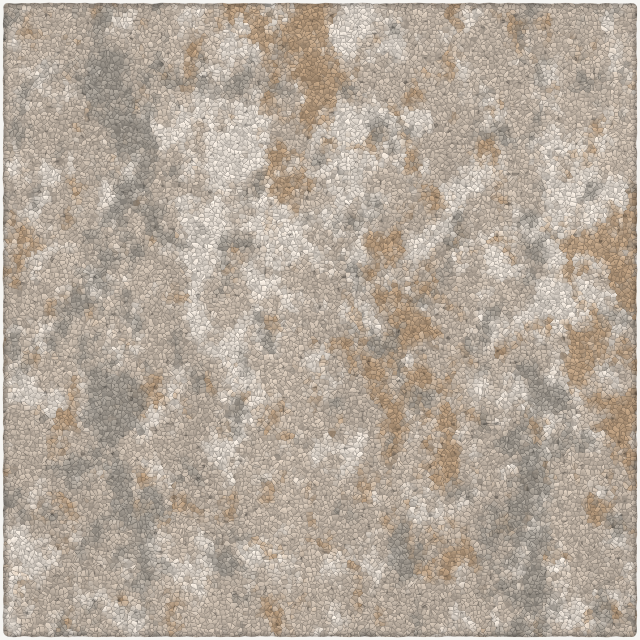
This texture is drawn by a three.js fragment shader. Its source:

```glsl
// Weathered concrete slab: fine grains tinted by soft vertical bands of pale, grey and ochre.
varying vec2 vUv;

// Colours
const vec3 SAND = vec3(0.715, 0.665, 0.612);
const vec3 PALE = vec3(0.835, 0.805, 0.770);
const vec3 GREY = vec3(0.550, 0.530, 0.500);
const vec3 OCHRE = vec3(0.640, 0.525, 0.405);
const vec3 BACKDROP = vec3(0.965, 0.960, 0.950);

// Band centres (three per pigment) and their half width and half length
const vec3 PALE_X = vec3(0.36, 0.56, 0.88);
const vec3 PALE_Y = vec3(0.74, 0.90, 0.58);
const vec3 GREY_X = vec3(0.19, 0.17, 0.82);
const vec3 GREY_Y = vec3(0.82, 0.36, 0.20);
const vec3 OCHRE_X = vec3(0.46, 0.63, 0.97);
const vec3 OCHRE_Y = vec3(0.92, 0.42, 0.50);
const vec2 BAND_SIZE = vec2(0.065, 0.24);

// Surface
const float GRAINS = 150.0;      // grains across the slab
const float MOTTLE = 15.0;       // coarsest blotches across the slab
const float CREVICE = 0.86;      // brightness between grains
const float CROWN = 1.07;        // brightness on top of grains
const float GRAIN_TONE = 0.20;   // brightness spread from grain to grain
const float RELIEF = 0.13;       // light falling from above
const float MARGIN = 0.005;
const float CORNER = 0.008;
const float BEVEL = 0.009;

vec2 hash2(vec2 p) {
  vec3 q = fract(p.xyx * vec3(0.1031, 0.1030, 0.0973));
  q += dot(q, q.yzx + 33.33);
  return fract((q.xx + q.yz) * q.zy);
}

float cornerSlope(vec2 cell, vec2 offset) {
  float angle = 6.2832 * hash2(cell).x;
  return dot(vec2(cos(angle), sin(angle)), offset);
}

// Gradient noise, roughly -1 to 1
float noise(vec2 p) {
  vec2 i = floor(p), f = fract(p);
  vec2 u = f * f * f * (f * (f * 6.0 - 15.0) + 10.0);
  vec2 e = vec2(1.0, 0.0);
  float low = mix(cornerSlope(i, f), cornerSlope(i + e, f - e), u.x);
  float high = mix(cornerSlope(i + e.yx, f - e.yx), cornerSlope(i + 1.0, f - 1.0), u.x);
  return 1.4 * mix(low, high, u.y);
}

float fbm(vec2 p) {
  float sum = 0.0, gain = 1.0;
  for (int i = 0; i < 4; i++) {
    sum += gain * noise(p);
    p = p * 2.13 + 17.3;
    gain *= 0.65;
  }
  return sum;
}

// Soft upright streaks around three centres
float bands(vec2 p, vec3 x, vec3 y) {
  vec3 dx = (p.x - x) / BAND_SIZE.x, dy = (p.y - y) / BAND_SIZE.y;
  return dot(exp(-dx * dx - dy * dy), vec3(1.0));
}

// Speckled coverage of one pigment: dense inside its bands, sparse outside
float coverage(vec2 p, float band, float bias, float seed) {
  float streak = 0.16 * noise(p * vec2(9.0, 2.5) + seed);
  float mottle = 0.55 * fbm(p * MOTTLE * vec2(1.0, 0.8) + seed);
  return smoothstep(-0.1, 0.32, 0.46 * band + bias + streak + mottle);
}

vec3 pigment(vec2 p) {
  vec2 q = p + vec2(0.025 * noise(p * vec2(7.0, 5.0) + 3.7), 0.0);
  vec3 c = SAND * (1.0 + 0.05 * noise(p * vec2(8.0, 3.0) + 51.0));
  c = mix(c, PALE, 0.9 * coverage(p, bands(q, PALE_X, PALE_Y), -0.11, 11.0));
  c = mix(c, OCHRE, 0.8 * coverage(p, bands(q, OCHRE_X, OCHRE_Y), -0.25, 43.0));
  return mix(c, GREY, 0.8 * coverage(p, bands(q, GREY_X, GREY_Y), -0.25, 87.0));
}

// Nearest grain: offset from its centre (xy), gap to the next grain (z)
vec3 nearestGrain(vec2 p) {
  vec2 cell = floor(p), nearest = vec2(0.0);
  float first = 8.0, second = 8.0;
  for (int j = -1; j <= 1; j++) {
    for (int i = -1; i <= 1; i++) {
      vec2 id = cell + vec2(float(i), float(j));
      vec2 offset = p - id - hash2(id + 5.0);
      float d = length(offset);
      second = min(second, max(first, d));
      if (d < first) { first = d; nearest = offset; }
    }
  }
  return vec3(nearest, second - first);
}

void main() {
  vec2 p = vUv;

  // Grains, each with its own pigment and tone
  vec2 g = p * GRAINS + 0.35 * vec2(noise(p * 95.0), noise(p * 95.0 + 29.0));
  vec3 grain = nearestGrain(g);
  vec2 centre = g - grain.xy;
  float body = smoothstep(0.0, 0.32, grain.z);
  float tone = hash2(floor(centre * 16.0 + 0.5)).y - 0.5;
  vec3 colour = pigment(mix(p, centre / GRAINS, 0.7));

  // Relief, fine grit and scattered pits
  float shade = mix(CREVICE, CROWN, body) + body * (GRAIN_TONE * tone + RELIEF * grain.y);
  shade += 0.06 * noise(p * 230.0);
  shade -= 0.24 * smoothstep(0.42, 0.8, noise(p * 105.0 + 71.0));
  colour *= shade;

  // Rounded slab with a darker bevel on a light backdrop
  vec2 box = abs(p - 0.5) - (0.5 - MARGIN - CORNER);
  float edge = length(max(box, 0.0)) + min(max(box.x, box.y), 0.0) - CORNER;
  edge += 0.0012 * noise(p * 70.0);
  colour *= 1.0 - 0.18 * smoothstep(-BEVEL, -0.2 * BEVEL, edge);
  colour = mix(colour, BACKDROP, smoothstep(-0.001, 0.001, edge));

  gl_FragColor = vec4(colour, 1.0);
}
```
